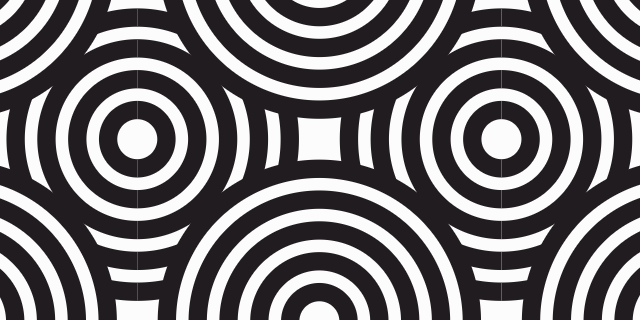
Give the GLSL for this pattern, as a WebGL 2 fragment shader.

```glsl
#version 300 es
precision highp float;

// Overlapping concentric ring medallions on two interleaved square lattices.
// Each medallion is an opaque dark disc with light rings; the front lattice
// covers the back one, and a faint hairline seam marks each tile edge.

uniform vec2 u_resolution;
out vec4 fragColor;

// Lengths are in canvas heights.
const float PERIOD = 1.138;
const float PITCH = 0.09635;         // spacing from ring to ring
const float CORE_RADIUS = 0.0625;    // solid light centre
const float RING_WIDTH = 0.0391;
const float LAST_RING = 4.0;
const float DISC_RADIUS = 0.5052;
const vec2 FRONT_CENTRE = vec2(0.998, -0.004);
const float SEAM_WIDTH = 0.0014;

const vec3 INK = vec3(0.13, 0.11, 0.12);
const vec3 PAPER = vec3(0.99);
const vec3 SEAM = vec3(0.50);

// Coverage of a shape with signed distance d, smoothed over one pixel.
float fill(float d, float pixel) {
    return clamp(0.5 - d / pixel, 0.0, 1.0);
}

// Offset from the nearest point of a lattice.
vec2 latticeOffset(vec2 p, vec2 centre, float period) {
    vec2 q = p - centre;
    return q - period * floor(q / period + 0.5);
}

// Signed distance to the light core and the rings around it.
float ringDistance(float r) {
    float middle = CORE_RADIUS - 0.5 * RING_WIDTH;
    float index = clamp(floor((r - middle) / PITCH + 0.5), 1.0, LAST_RING);
    float ring = abs(r - middle - index * PITCH) - 0.5 * RING_WIDTH;
    return min(r - CORE_RADIUS, ring);
}

// Lay one lattice of opaque medallions over the colour beneath.
vec3 addMedallions(vec3 beneath, vec2 p, vec2 centre, float pixel) {
    float r = length(latticeOffset(p, centre, PERIOD));
    vec3 medallion = mix(INK, PAPER, fill(ringDistance(r), pixel));
    return mix(beneath, medallion, fill(r - DISC_RADIUS, pixel));
}

void main() {
    vec2 p = gl_FragCoord.xy / u_resolution.y;
    float pixel = 1.0 / u_resolution.y;
    vec2 backCentre = FRONT_CENTRE + 0.5 * PERIOD;

    vec3 colour = addMedallions(PAPER, p, backCentre, pixel);
    colour = addMedallions(colour, p, FRONT_CENTRE, pixel);

    // Hairline seam, visible only over ink; coverage scales with its width.
    float seamX = abs(latticeOffset(p, backCentre, PERIOD).x);
    float seam = fill(seamX - 0.5 * SEAM_WIDTH, pixel);
    colour = max(colour, mix(INK, SEAM, seam));

    fragColor = vec4(colour, 1.0);
}
```
